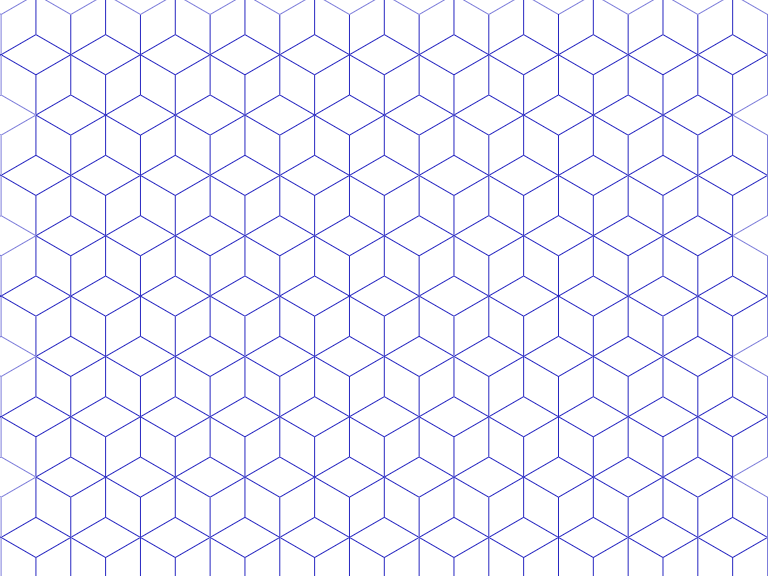
This pattern is drawn by a Shadertoy shader. Its source:

```glsl
// Outlined tumbling-block cubes: a thin blue rhombus tiling on white.

const vec3  PAPER_COLOR  = vec3(1.0);
const vec3  LINE_COLOR   = vec3(0.13, 0.13, 0.75);
const float COLUMNS      = 11.0;                   // cubes across the sheet
const float SPACING      = 0.12096;                // hub to hub, in canvas heights
const float LINE_WIDTH   = 0.0017;                 // in canvas heights
const vec2  ORIGIN       = vec2(0.0019, 0.486);    // leftmost hub of the middle row
const float TOP_ROW      = 5.0;                    // hub row just above the sheet
const float BORDER_INK   = 0.6;                    // strength of the outermost edges
const float SQRT3        = 1.7320508;

// Index of the nearest hub in a triangular lattice; odd rows have half indices.
vec2 nearestHub(vec2 p, vec2 cell) {
    vec2 even = round(p / cell);
    vec2 odd  = round(p / cell - 0.5) + 0.5;
    vec2 toEven = p - even * cell;
    vec2 toOdd  = p - odd * cell;
    return dot(toEven, toEven) < dot(toOdd, toOdd) ? even : odd;
}

// Exact box-filtered coverage of a line that may be thinner than a pixel.
float lineCoverage(float dist, float width, float pixel) {
    return clamp(0.5 + (0.5 * width - dist) / pixel, 0.0, min(1.0, width / pixel));
}

void mainImage(out vec4 fragColor, in vec2 fragCoord) {
    float pixel = 1.0 / iResolution.y;
    vec2 p = fragCoord * pixel - ORIGIN;

    // Each hexagonal cell has six spokes from its hub to its corners
    vec2 cell = SPACING * vec2(1.0, SQRT3);
    vec2 hub = nearestHub(p, cell);
    vec2 q = abs(p - hub * cell);
    float upright  = q.x;
    float diagonal = abs(0.5 * q.x - 0.5 * SQRT3 * q.y);
    float ink = lineCoverage(min(upright, diagonal), LINE_WIDTH, pixel);

    // Edges along the rim of the sheet are drawn lighter
    float row = 2.0 * hub.y;
    bool oddRow = mod(row, 2.0) > 0.5;
    float fromSide = abs(p.x / SPACING - 0.5 * COLUMNS);
    bool sideDiagonal = oddRow && fromSide > 0.5 * COLUMNS - 0.5;
    bool topDiagonal  = row > TOP_ROW - 0.5;
    bool sideUpright  = fromSide > 0.5 * COLUMNS - 0.05;
    bool rim = diagonal < upright ? sideDiagonal || topDiagonal : sideUpright;
    ink *= rim ? BORDER_INK : 1.0;

    fragColor = vec4(mix(PAPER_COLOR, LINE_COLOR, ink), 1.0);
}
```
